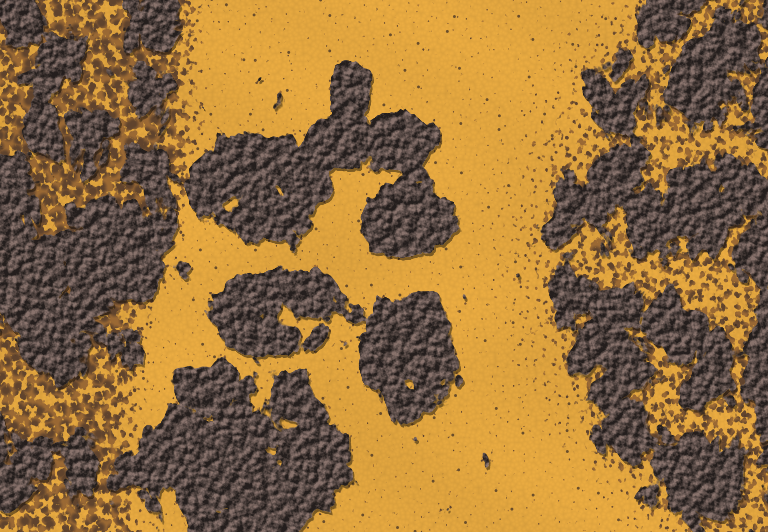
Write a Shadertoy shader that draws this texture.

```glsl
// Flaking yellow paint over rusty metal, with lumpy dark crust and brown speckle.

vec2 hash2(vec2 cellId) {
    vec3 q = fract(cellId.xyx * vec3(0.1031, 0.1030, 0.0973));
    q += dot(q, q.yzx + 33.33);
    return fract((q.xx + q.yz) * q.zy);
}

// Distance to the nearest scattered point
float cellular(vec2 p) {
    vec2 id = floor(p), f = fract(p);
    float nearest = 4.0;
    for (int y = -1; y <= 1; y++)
        for (int x = -1; x <= 1; x++) {
            vec2 o = vec2(x, y);
            vec2 d = o + hash2(id + o + 57.0) - f;
            nearest = min(nearest, dot(d, d));
        }
    return sqrt(nearest);
}

// Cellular noise summed over turned, shrinking octaves; mean is near 0.45
float layered(vec2 p, int octaves) {
    float sum = 0.0, total = 0.0, weight = 0.5;
    for (int i = 0; i < octaves; i++) {
        sum += weight * cellular(p);
        total += weight;
        weight *= 0.5;
        p = mat2(1.68, 1.26, -1.26, 1.68) * p + 7.3;
    }
    return sum / total;
}

float leftZone(vec2 p) {
    float edge = 0.25 + 0.11 * smoothstep(0.3, 0.75, p.y);
    return 1.0 - smoothstep(edge - 0.05, edge + 0.05, p.x);
}

float rightZone(vec2 p, float blur) {
    float bend = p.y - 0.53;
    return smoothstep(-blur, blur, p.x - 1.01 - 0.9 * bend * bend);
}

float ellipse(vec2 p, vec4 shape) {
    return 1.0 - smoothstep(0.7, 1.4, length((p - shape.xy) / shape.zw));
}

// Centre and radii of the large crust patches
const vec4 patches[7] = vec4[7](
    vec4(0.49, 0.65, 0.13, 0.10), vec4(0.69, 0.73, 0.13, 0.06),
    vec4(0.77, 0.60, 0.08, 0.09), vec4(0.53, 0.41, 0.15, 0.08),
    vec4(0.77, 0.33, 0.09, 0.12), vec4(0.45, 0.13, 0.19, 0.19),
    vec4(0.66, 0.82, 0.04, 0.06));

// Crust thickness: positive where crust covers the paint
float crustHeight(vec2 p) {
    float density = 0.72 * leftZone(p) + 0.45 * ellipse(p, vec4(0.11, 0.48, 0.22, 0.17));
    density = max(density, 0.84 * rightZone(p, 0.06));
    for (int i = 0; i < 7; i++)
        density = max(density, 1.2 * ellipse(p, patches[i]));
    vec2 warp = 0.012 * sin(p.yx * vec2(31.0, 27.0) + 2.0 * sin(p * 17.0));
    vec2 q = (p + warp) * vec2(9.5, 8.0) + vec2(0.25 * p.y, 0.0);
    return density - 0.8 + 2.5 * (0.45 - layered(q, 4));
}

float coverage(float height) {
    return smoothstep(-0.04, 0.04, height);
}

void mainImage(out vec4 fragColor, in vec2 fragCoord) {
    vec2 p = fragCoord / iResolution.y;
    float height = crustHeight(p);
    float crust = coverage(height);

    // Paint with soft mottling, fine grain and a few pits
    float mottle = sin(p.x * 9.0 + 2.0 * sin(p.y * 7.0)) * sin(p.y * 11.0 + p.x * 4.0);
    float grain = cellular(p * 130.0) - 0.45;
    vec3 color = vec3(0.88, 0.645, 0.245) * (1.0 + 0.025 * mottle - 0.07 * grain);
    float pit = 1.0 - smoothstep(0.02, 0.05, cellular(p * 13.0));
    color = mix(color, vec3(0.30, 0.22, 0.15), 0.8 * pit);

    // Rust speckle, thickest at the left and around crust
    float grit = layered(p * vec2(64.0, 56.0), 2);
    float stain = 0.95 * leftZone(p) + 0.65 * rightZone(p, 0.15)
        + 0.25 * smoothstep(-0.35, 0.0, height) - 0.85;
    float rust = smoothstep(-0.2, 0.2, stain + 2.5 * (0.45 - grit));
    vec3 rustColor = mix(vec3(0.33, 0.23, 0.17), vec3(0.58, 0.39, 0.20),
        smoothstep(0.2, 0.7, cellular(p * 48.0 + 9.0)));
    color = mix(color, rustColor, 0.92 * rust);

    // Shadow cast by the crust, lit from the upper left
    float shadow = coverage(crustHeight(p + vec2(-0.003, 0.005)));
    color *= 1.0 - 0.45 * shadow * (1.0 - crust);

    // Lumpy crust relief
    float lumps = layered(p * 50.0, 3);
    float slope = layered((p + vec2(-0.004, 0.005)) * 50.0, 3) - lumps;
    float light = 1.0 + 2.4 * slope + 0.5 * (0.45 - lumps);
    light -= 0.15 * (1.0 - shadow) * crust;
    vec3 crustColor = vec3(0.315, 0.265, 0.25) * clamp(light, 0.45, 1.7);
    color = mix(color, crustColor, crust);

    fragColor = vec4(color, 1.0);
}
```
